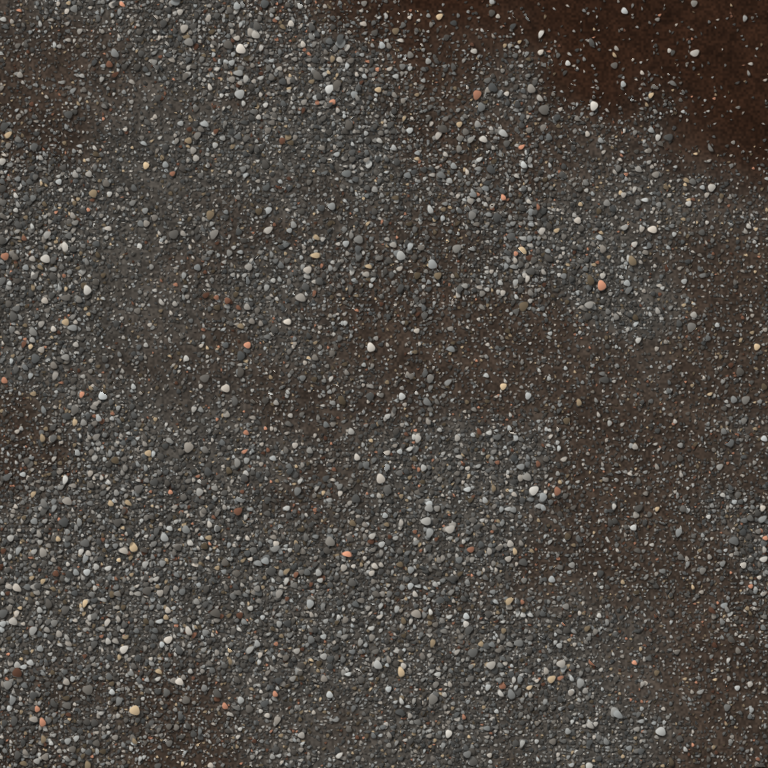
A WebGL 2 fragment shader for this texture:

```glsl
#version 300 es
precision highp float;

uniform vec2 u_resolution;
out vec4 fragColor;

// Integer hash: three random values in 0..1 per cell and seed
vec3 hash3(vec2 cell, int seed) {
    uvec3 v = uvec3(ivec3(ivec2(cell), seed));
    v = v * 1664525u + 1013904223u;
    v.x += v.y * v.z; v.y += v.z * v.x; v.z += v.x * v.y;
    v ^= v >> 16u;
    v.x += v.y * v.z; v.y += v.z * v.x; v.z += v.x * v.y;
    return vec3(v >> 8u) / 16777216.0;
}

float valueNoise(vec2 p, int seed) {
    vec2 cell = floor(p);
    vec2 f = fract(p);
    f = f * f * (3.0 - 2.0 * f);
    float low = mix(hash3(cell, seed).x, hash3(cell + vec2(1, 0), seed).x, f.x);
    float high = mix(hash3(cell + vec2(0, 1), seed).x, hash3(cell + vec2(1, 1), seed).x, f.x);
    return mix(low, high, f.y);
}

float fbm(vec2 p, int seed) {
    float sum = 0.0;
    float amplitude = 0.5;
    for (int i = 0; i < 4; i++) {
        sum += amplitude * valueNoise(p, seed + i);
        p = mat2(1.6, 1.2, -1.2, 1.6) * p;
        amplitude *= 0.5;
    }
    return sum / 0.9375;
}

// Mostly neutral grey stone, sometimes tan, rarely rust
vec3 stoneColor(vec3 rnd, float brightness) {
    float tone = mix(0.27, 0.72, pow(rnd.x, 1.7)) * brightness;
    vec3 tint = mix(vec3(0.97, 0.99, 0.98), vec3(1.04, 0.99, 0.92), rnd.y);
    tint = mix(tint, vec3(1.12, 0.99, 0.80), step(0.90, rnd.z));
    tint = mix(tint, vec3(1.15, 0.82, 0.66), step(0.97, rnd.z));
    return tone * tint;
}

// Signed distance to a slightly angular, rotated ellipse
float pebbleDistance(vec2 p, vec2 radii, float angle) {
    float c = cos(angle);
    float s = sin(angle);
    vec2 q = mat2(c, -s, s, c) * p / radii;
    float bumps = 0.09 * cos(3.0 * atan(q.y, q.x + 1e-5) + 5.0 * angle);
    return (length(q) - 1.0 + bumps) * radii.y;
}

// Lays one size of pebbles, with cast shadows, over the base colour
vec3 layPebbles(vec3 base, vec2 uv, float cells, float density, float brightness, int seed) {
    vec2 p = uv * cells;
    float soft = 0.9 * cells / u_resolution.y;
    for (int y = -1; y <= 1; y++) {
        for (int x = -1; x <= 1; x++) {
            vec2 cell = floor(p) + vec2(x, y);
            vec3 place = hash3(cell, seed);
            if (place.z > density) continue;
            vec3 shape = hash3(cell, seed + 1);
            vec3 look = hash3(cell, seed + 2);
            vec2 offset = p - cell - 0.15 - 0.7 * place.xy;
            float size = mix(0.28, 0.52, shape.x);
            vec2 radii = size * vec2(1.0, mix(0.55, 0.95, shape.y));
            float angle = 6.2832 * shape.z;

            float shade = pebbleDistance(offset + vec2(-0.12, 0.16), radii, angle);
            base *= 1.0 - 0.42 * smoothstep(soft + 0.08, -soft, shade);

            float body = pebbleDistance(offset, radii, angle);
            float light = 1.0 + 0.22 * dot(offset, vec2(-0.6, 0.8)) / size;
            vec3 stone = stoneColor(look, brightness) * light;
            base = mix(base, stone, smoothstep(soft, -soft, body));
        }
    }
    return base;
}

void main() {
    vec2 uv = gl_FragCoord.xy / u_resolution.y;

    // Bare soil in the upper right corner, with a ragged border
    float border = dot(uv - vec2(0.45, 1.0), vec2(0.43, 0.90));
    float soil = smoothstep(-0.05, 0.10, border + 0.16 * (fbm(uv * 9.0, 11) - 0.5));

    // Patches of gravel drifting along a shallow diagonal
    vec2 drift = vec2(uv.x - 0.35 * uv.y, uv.y + 0.35 * uv.x);
    float patches = fbm(drift * vec2(4.0, 6.5), 23);
    float gravel = smoothstep(0.28, 0.68, patches) * (1.0 - 0.88 * soil);

    // Ground: brown earth, grey dust, faint swept streaks and fine grit
    float streaks = fbm(drift * vec2(5.0, 70.0), 37) - 0.5;
    float grit = valueNoise(uv * 330.0, 41) - 0.5;
    float mottling = fbm(uv * 45.0, 53) - 0.5;
    float dust = smoothstep(0.3, 0.7, fbm(uv * 5.0, 67) + 0.3 * (gravel - 0.5));
    vec3 ground = mix(vec3(0.255, 0.215, 0.185), vec3(0.295, 0.280, 0.260), dust);
    ground = mix(ground, vec3(0.195, 0.130, 0.095), soil);
    ground *= 1.0 + 0.42 * grit + 0.35 * mottling + 0.22 * streaks;

    // Grains from fine to coarse
    float open = 1.0 - 0.85 * soil;
    vec3 color = layPebbles(ground, uv, 240.0, open * mix(0.42, 0.85, gravel), 0.90, 101);
    color = layPebbles(color, uv, 160.0, 0.02 + open * mix(0.15, 0.60, gravel), 0.96, 211);
    color = layPebbles(color, uv, 108.0, 0.02 + mix(0.04, 0.42, gravel) * open, 1.02, 307);
    color = layPebbles(color, uv, 76.0, 0.01 + 0.15 * gravel, 1.10, 401);

    fragColor = vec4(clamp(color, 0.0, 1.0), 1.0);
}
```
